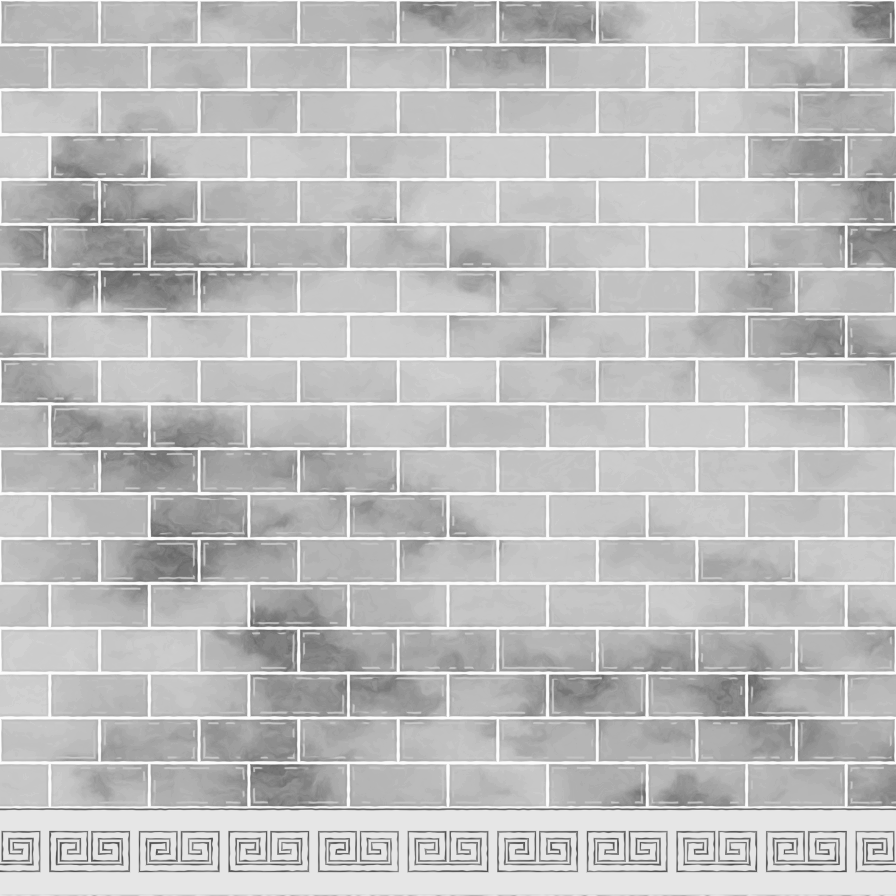
Write a three.js fragment shader that draws this texture.

```glsl
// Glazed grey brick wall in running bond with white joints, above a pale
// frieze of mirrored square spirals. Bricks are box distances shaded by
// layered noise; each spiral is the outline of a union of bars.
varying vec2 vUv;

const float COLUMNS = 9.0;
const float ROWS = 18.0;
const float FRIEZE_TOP = 0.0985;
const float JOINT = 0.0033;
const float SOFT = 0.0009;
const float KEYS = 10.0;
const float KEY_UNIT = 0.0013;
const float KEY_BASE = 0.0275;
const float BAR_HALF = 3.0;

const vec3 MORTAR = vec3(0.99);
const vec3 FRIEZE = vec3(0.90);
const vec3 INK = vec3(0.27);
const float GLAZE_LIGHT = 0.785;
const float GLAZE_MID = 0.70;
const float RIM_LIGHT = 0.84;

float hash(vec2 p) {
  return fract(sin(dot(p, vec2(127.1, 311.7))) * 43758.5453);
}

float noise(vec2 p) {
  vec2 i = floor(p);
  vec2 f = fract(p);
  f = f * f * (3.0 - 2.0 * f);
  return mix(mix(hash(i), hash(i + vec2(1.0, 0.0)), f.x),
             mix(hash(i + vec2(0.0, 1.0)), hash(i + vec2(1.0)), f.x), f.y);
}

float fbm(vec2 p) {
  float sum = 0.0;
  float amp = 0.533;
  for (int i = 0; i < 4; i++) {
    sum += amp * noise(p);
    p = p * 2.03 + vec2(17.3, 9.1);
    amp *= 0.5;
  }
  return sum;
}

// Soft stroke of half width w around distance zero
float stroke(float d, float w, float soft) {
  return 1.0 - smoothstep(w - soft, w + soft, abs(d));
}

// Square-ended bar from a to b
float bar(vec2 p, vec2 a, vec2 b) {
  vec2 q = abs(p - 0.5 * (a + b)) - 0.5 * abs(b - a) - BAR_HALF;
  return max(q.x, q.y);
}

// Cloudy, rippled glaze with stepped tones
float glaze(vec2 p, vec2 id) {
  float rnd = hash(id);
  vec2 shift = 0.35 * vec2(rnd, hash(id + 31.0));
  vec2 warp = vec2(fbm(p * 38.0), fbm(p * 38.0 + 50.0)) - 0.5;
  vec2 q = p + 0.035 * warp;
  float cloud = fbm(q * vec2(5.0, 8.0) + shift);
  float stain = fbm(q * vec2(9.0, 13.0) + shift + 23.0);
  float dark = smoothstep(0.5, 0.76, 0.5 * (cloud + stain) + 0.05 * rnd);
  float tone = mix(GLAZE_LIGHT, GLAZE_MID, smoothstep(0.32, 0.62, cloud));
  tone += 0.05 * (0.5 - rnd) - 0.21 * dark;
  float ripple = fbm(p * vec2(75.0, 110.0) + 6.0 * warp) - 0.5;
  tone += ripple * (0.04 + 0.2 * dark);
  float stepped = floor(tone * 45.0 + 0.5) / 45.0;
  return mix(tone, stepped, 0.6);
}

vec3 wall(vec2 p) {
  vec2 size = vec2(1.0 / COLUMNS, (1.0 - FRIEZE_TOP) / ROWS);
  float row = floor((1.0 - p.y) / size.y);
  vec2 g = vec2(p.x, 1.0 - p.y) / size + vec2(0.5 * mod(row, 2.0), 0.0);
  vec2 id = floor(g);
  vec2 q = abs(fract(g) - 0.5) * size;
  vec2 edge = 0.5 * size - 0.5 * JOINT - q;
  float depth = min(edge.x, edge.y) + 0.0007 * (noise(p * 160.0) - 0.5);
  float tone = glaze(p, id);

  // Grey outer lip, then a broken bright rim
  float lip = 1.0 - smoothstep(0.001, 0.0035, depth);
  tone = mix(tone, tone - 0.035, lip);
  float broken = smoothstep(0.42, 0.6, noise(p * 105.0 + id * 7.0));
  float strength = mix(0.2, 0.75, smoothstep(0.78, 0.62, tone));
  float rim = stroke(depth - 0.0042, 0.0011, SOFT);
  tone = mix(tone, RIM_LIGHT, rim * broken * strength);
  return mix(MORTAR, vec3(tone), smoothstep(-SOFT, SOFT, depth));
}

// Mirrored pair of spirals, in key units from the middle of its base
float keyShape(vec2 p) {
  p.x = abs(p.x);
  float d = bar(p, vec2(0.0, 3.0), vec2(31.0, 3.0));
  d = min(d, bar(p, vec2(31.0, 3.0), vec2(31.0, 31.0)));
  d = min(d, bar(p, vec2(5.0, 31.0), vec2(31.0, 31.0)));
  d = min(d, bar(p, vec2(5.0, 12.0), vec2(5.0, 31.0)));
  d = min(d, bar(p, vec2(5.0, 12.0), vec2(22.0, 12.0)));
  d = min(d, bar(p, vec2(22.0, 12.0), vec2(22.0, 21.5)));
  return min(d, bar(p, vec2(14.5, 21.5), vec2(22.0, 21.5)));
}

vec3 frieze(vec2 p) {
  float rough = noise(p * 190.0);
  float x = (fract(p.x * KEYS + 0.5) - 0.5) / KEYS;
  vec2 k = vec2(x, p.y - KEY_BASE) / KEY_UNIT;
  float ink = stroke(keyShape(k) + 0.5 * (rough - 0.5), 0.45 + 0.4 * rough, 0.65);
  ink *= 0.6 + 0.4 * noise(p * 120.0 + 40.0);
  float wobble = 0.0007 * (rough - 0.5);
  float top = stroke(p.y - FRIEZE_TOP + 0.0017 + wobble, 0.0008, SOFT);
  float bottom = stroke(p.y - 0.001 + wobble, 0.0005, SOFT);
  ink = max(ink, max(0.85 * top, 0.4 * bottom * rough));
  return mix(FRIEZE, INK, ink);
}

void main() {
  float above = smoothstep(-SOFT, SOFT, vUv.y - FRIEZE_TOP);
  gl_FragColor = vec4(mix(frieze(vUv), wall(vUv), above), 1.0);
}
```
